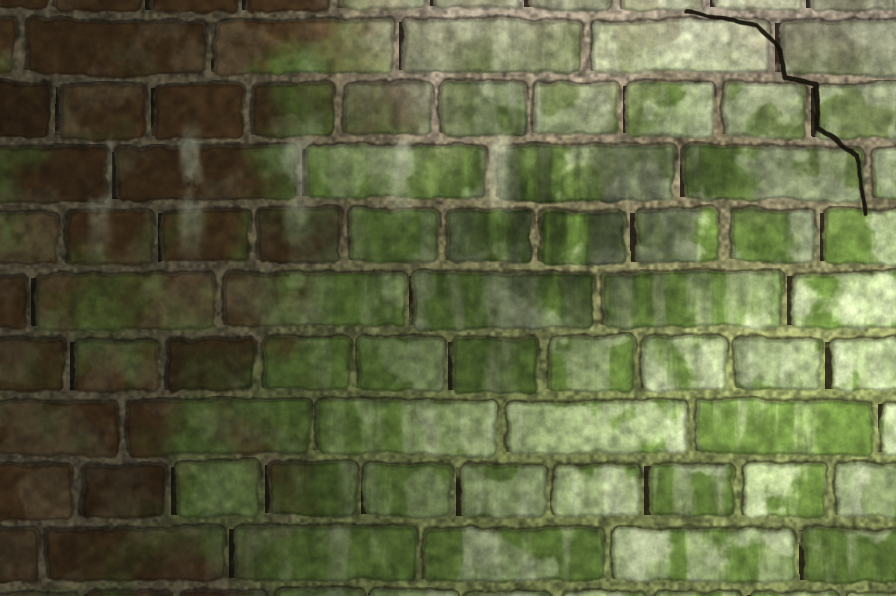
Give the GLSL for this texture, as a Shadertoy shader.

```glsl
// Damp old brick wall in English bond: mossy, lime-stained, cracked, lit from the right.
#define ROW 0.1064                    // course height, in canvas heights
#define STRETCHER 0.317               // pitch of the long bricks
#define JOINT 0.0085                  // half width of the mortar joints
#define CORNER 0.010                  // corner radius
#define ROUGH 0.012                   // raggedness of the brick edges
#define BROWN vec3(0.29, 0.215, 0.13)
#define GREEN vec3(0.32, 0.40, 0.19)
#define PALE vec3(0.66, 0.68, 0.57)
#define ROSE vec3(0.56, 0.52, 0.47)
#define MORTAR vec3(0.42, 0.385, 0.30)
#define SHADE vec3(0.06, 0.05, 0.03)

float hash(vec2 p) {
    vec3 q = fract(p.xyx * vec3(0.1031, 0.1030, 0.0973));
    q += dot(q, q.yzx + 33.33);
    return fract((q.x + q.y) * q.z);
}

float noise(vec2 p) {
    vec2 i = floor(p), f = fract(p);
    f = f * f * (3.0 - 2.0 * f);
    return mix(mix(hash(i), hash(i + vec2(1, 0)), f.x),
               mix(hash(i + vec2(0, 1)), hash(i + vec2(1, 1)), f.x), f.y);
}

float fbm(vec2 p) {
    float sum = 0.0, amp = 0.516;
    for (int i = 0; i < 5; i++) {
        sum += amp * noise(p);
        p = mat2(1.6, 1.2, -1.2, 1.6) * p + 7.3;
        amp *= 0.5;
    }
    return sum;
}

float roundBox(vec2 p, vec2 halfSize, float r) {
    vec2 q = abs(p) - halfSize + r;
    return length(max(q, 0.0)) + min(max(q.x, q.y), 0.0) - r;
}

float segment(vec2 p, vec2 a, vec2 b) {
    vec2 ab = b - a;
    return length(p - a - ab * clamp(dot(p - a, ab) / dot(ab, ab), 0.0, 1.0));
}

// Signed distance to the nearest brick; also its id and the local position.
float brick(vec2 p, out vec2 id, out vec2 local) {
    float k = floor((p.y - 0.026) / ROW) + 1.0;
    bool header = mod(k, 2.0) < 0.5;
    float pitch = header ? STRETCHER * 0.5 : STRETCHER;
    float shift = header ? 0.085 + 0.0055 * k
                         : 0.030 + 0.0045 * k + 0.146 * mod((k - 1.0) * 0.5, 2.0);
    float u = (p.x - shift) / pitch;
    id = vec2(floor(u) + 20.0, k + 3.0);
    local = vec2((fract(u) - 0.5) * pitch, p.y - 0.026 - (k - 0.5) * ROW);
    vec2 slack = 0.004 * vec2(hash(id), hash(id + 31.0));
    return roundBox(local, 0.5 * vec2(pitch, ROW) - JOINT + 0.002 - slack, CORNER);
}

// Stepped crack running down the upper right.
float crack(vec2 p) {
    vec2 path[8] = vec2[8](vec2(1.15, 0.023), vec2(1.27, 0.04), vec2(1.31, 0.085),
        vec2(1.315, 0.133), vec2(1.37, 0.137), vec2(1.375, 0.215),
        vec2(1.44, 0.26), vec2(1.452, 0.36));
    float d = 1.0;
    for (int i = 0; i < 7; i++) d = min(d, segment(p, path[i], path[i + 1]));
    return d;
}

void mainImage(out vec4 fragColor, in vec2 fragCoord) {
    float px = 1.0 / iResolution.y;
    vec2 p = fragCoord * px;
    p.y = 1.0 - p.y;                  // measured downwards from the top

    float coarse = fbm(p * 6.0), mid = fbm(p * 19.0 + 5.0), fine = fbm(p * 65.0 + 11.0);
    vec2 warped = p + 0.008 * (vec2(noise(p * 5.0), noise(p * 5.0 + 40.0)) - 0.5);
    vec2 id, local;
    float d = brick(warped, id, local);
    d += ROUGH * (fbm(p * 38.0) - 0.5) + 0.006 * (mid - 0.5);
    float tone = hash(id + 5.0);

    // Brick faces: bare clay, moss, rosy bloom, and flaking lime
    float mossy = smoothstep(0.25, 0.85, p.x + 0.25 * (p.y - 0.5));
    float moss = smoothstep(0.42, 0.66, 0.6 * coarse + 0.2 * mid + 0.5 * mossy + 0.12 * (tone - 0.5));
    float bloom = smoothstep(0.36, 0.0, p.y + 0.4 * (coarse - 0.5)) * smoothstep(0.45, 0.8, p.x);
    float flakes = smoothstep(0.50, 0.60, fbm(p * 11.0 + id * 3.7) + 0.12 * (tone - 0.5));
    float runs = fbm(vec2(p.x * 32.0, p.y * 5.0) + id.y * 2.3);
    vec3 face = mix(BROWN, GREEN, moss);
    face = mix(face, ROSE, 0.75 * bloom);
    face = mix(face, PALE, flakes * mix(0.16, 0.55, smoothstep(0.3, 1.2, p.x)));
    face = mix(face, PALE, 0.45 * smoothstep(0.45, 0.7, runs) * mossy);
    face *= 0.85 + 0.3 * tone;

    // Dark damp stains through the middle
    vec2 damp = (p - vec2(0.98, 0.38)) / vec2(0.33, 0.20);
    float stain = exp(-dot(damp, damp)) * smoothstep(0.25, 0.6, runs * 0.6 + coarse * 0.4);
    face *= 1.0 - 0.6 * stain;
    face *= 0.7 + 0.6 * fine;

    // Crumbly mortar with a mossy film
    vec3 bed = mix(MORTAR, GREEN * 1.15, 0.5 * moss * smoothstep(0.2, 0.7, p.y));
    bed = mix(bed, ROSE, 0.7 * bloom);
    bed *= 0.45 + 0.65 * fine + 0.45 * noise(p * 150.0);

    // Open vertical joints and shadows on the upper left of each brick
    float side = step(abs(local.y), ROW * 0.38) * step(local.x, 0.0);
    float open = side * step(0.5, hash(id + 17.0)) * smoothstep(0.35, 0.55, mid + 0.1);
    float above = smoothstep(0.0, -0.03, local.y);
    float rim = smoothstep(-0.002, 0.002, d) * smoothstep(0.008, 0.002, d);
    bed = mix(bed, SHADE, max(0.8 * open * smoothstep(0.0, 0.004, d), 0.5 * rim * max(above, side)));
    face *= 1.0 - 0.3 * smoothstep(-0.008, 0.0, d);
    float edge = px + 0.0015;
    vec3 col = mix(face, bed, smoothstep(-edge, edge, d));

    // Lime drips leaking down from the joints
    for (int i = 0; i < 5; i++) {
        float n = float(i), h = hash(vec2(n, 8.0));
        float x = 0.185 + 0.16 * n + 0.05 * (h - 0.5);
        float across = abs(p.x - x + 0.03 * (mid - 0.5)) / (0.012 + 0.02 * coarse);
        float down = smoothstep(0.19, 0.25, p.y) * smoothstep(0.45, 0.28, p.y + 0.1 * (h - 0.5));
        float drip = smoothstep(1.2, 0.3, across) * down * smoothstep(0.3, 0.6, mid);
        col = mix(col, PALE * (0.75 + 0.5 * fine), 0.65 * drip);
    }

    // Crack
    float gap = crack(p + 0.014 * (vec2(mid, fbm(p * 19.0 + 60.0)) - 0.5));
    float width = 0.002 + 0.004 * coarse;
    col = mix(col, SHADE, 0.9 * smoothstep(width + px, width - px, gap));

    // Light: dim on the left, a bright pool on the right
    vec2 pool = (p - vec2(1.35, 0.58)) / vec2(0.30, 0.22);
    float light = mix(0.66, 1.16, smoothstep(0.15, 1.2, p.x)) + 0.42 * exp(-dot(pool, pool));
    light += 0.25 * exp(-10.0 * dot(p - vec2(0.8, 0.05), p - vec2(0.8, 0.05)));
    fragColor = vec4(clamp(col * light, 0.0, 1.0), 1.0);
}
```
